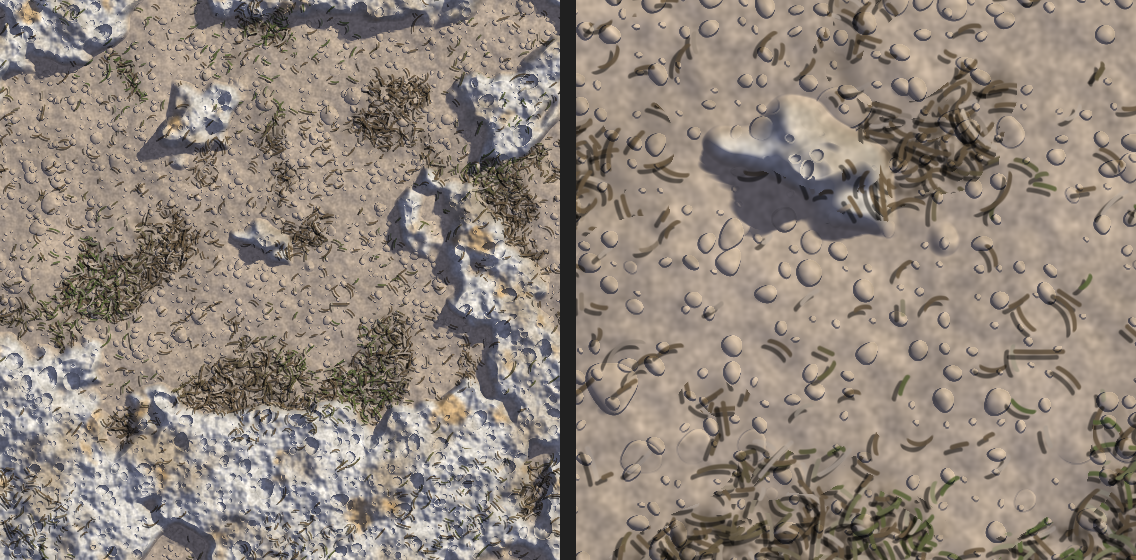
Left, the full canvas; right, a detail of the centre.
This texture is drawn by a three.js fragment shader. Its source:

```glsl
varying vec2 vUv;

vec3 hash3(vec2 p) {
  vec3 q = fract(p.xyx * vec3(.1031, .1030, .0973));
  q += dot(q, q.yxz + 33.33);
  return fract((q.xxy + q.yzz) * q.zyx);
}

float corner(vec2 cell, vec2 f, vec2 o, float n) {
  return dot(hash3(mod(cell + o, n) + n * 1.7).xy * 2. - 1., f - o);
}

// Gradient noise that wraps after n cells
float noise(vec2 p, float n) {
  vec2 cell = floor(p * n), f = p * n - cell;
  vec2 u = f * f * f * (f * (f * 6. - 15.) + 10.);
  return mix(mix(corner(cell, f, vec2(0, 0), n), corner(cell, f, vec2(1, 0), n), u.x),
             mix(corner(cell, f, vec2(0, 1), n), corner(cell, f, vec2(1, 1), n), u.x), u.y);
}

float fbm(vec2 p, float n) {
  float sum = 0., amp = 1.;
  for (int i = 0; i < 4; i++) {
    sum += amp * noise(p, n);
    amp *= .5;
    n *= 2.;
  }
  return sum;
}

// Scattered domes: pebbles on sand, pits in rock
float domes(vec2 p, float n) {
  vec2 cell = floor(p * n), f = p * n - cell;
  float best = 0.;
  for (int y = -1; y <= 1; y++)
    for (int x = -1; x <= 1; x++) {
      vec2 o = vec2(x, y);
      vec3 h = hash3(mod(cell + o, n) + n * 2.3);
      float r = (.1 + .34 * h.z * h.z) * step(.4, fract(h.z * 17.));
      float d = length((f - o - .2 - .6 * h.xy) * vec2(1., .8 + .5 * h.x));
      best = max(best, sqrt(max(r * r - d * d, 0.)));
    }
  return best;
}

// Positive on limestone, negative on sand
float rockLevel(vec2 p) {
  return fbm(p + .03 * noise(p + .37, 7.), 4.) + .25 * cos(6.2832 * (p.y - .15))
    + .1 * cos(6.2832 * (p.x - .8)) - .03;
}

float height(vec2 p) {
  float level = rockLevel(p);
  float rock = smoothstep(-.02, .12, level);
  vec2 warped = p + .007 * noise(p, 36.);
  float big = domes(warped, 26.), small = domes(warped, 64.);
  float stone = .032 + .03 * fbm(p + .3, 12.) + .02 * clamp(level, 0., .8) - .035 * big - .008 * small;
  float sand = .012 * noise(p, 9.) + .0025 * noise(p, 48.) + .014 * big * smoothstep(-.1, .2, noise(p, 6.)) + .009 * small;
  return mix(sand, stone, rock);
}

// Curved twigs: x = coverage, y = random tint
vec2 twigs(vec2 p, float n, float density) {
  vec2 cell = floor(p * n), f = p * n - cell, result = vec2(0);
  for (int y = -1; y <= 1; y++)
    for (int x = -1; x <= 1; x++) {
      vec2 o = vec2(x, y);
      vec3 h = hash3(mod(cell + o, n) + n * 3.1);
      float a = 6.2832 * fract(h.z * 13.);
      vec2 d = f - o - .2 - .6 * h.xy;
      d = vec2(d.x * cos(a) + d.y * sin(a), d.y * cos(a) - d.x * sin(a));
      d.y += (h.x - .5) * 1.6 * d.x * d.x;
      float dist = length(vec2(max(abs(d.x) - .2 - .35 * h.y, 0.), d.y)) / n;
      float cover = (1. - smoothstep(.0007, .0021, dist)) * step(h.z, density);
      if (cover > result.x) result = vec2(cover, fract(h.z * 41.));
    }
  return result;
}

void main() {
  vec2 p = vUv;
  vec3 sun = normalize(vec3(.62, .55, .52));
  float slope = sun.z / length(sun.xy);
  vec2 toSun = normalize(sun.xy);

  // Relief and cast shadows
  float h = height(p), e = .0012;
  vec3 normal = normalize(vec3(h - height(p + vec2(e, 0)), h - height(p + vec2(0, e)), e));
  float shade = 0.;
  for (int i = 0; i < 16; i++) {
    float t = .002 + .0004 * float(i * i);
    float over = height(p + toSun * t) - h - t * slope;
    shade = max(shade, smoothstep(0., .003 + .04 * t, over));
  }

  // Sand, limestone and ochre lichen
  float rock = smoothstep(-.01, .07, rockLevel(p));
  float blotch = fbm(p + .61, 8.), grain = noise(p, 128.) + noise(p, 230.);
  vec3 sandColor = vec3(.65, .59, .52) * (1. + .12 * blotch + .16 * grain);
  vec3 stoneColor = mix(vec3(.73, .72, .70), vec3(.60, .55, .48), smoothstep(-.1, .5, blotch));
  stoneColor = mix(stoneColor, vec3(.66, .50, .28), .6 * smoothstep(.2, .5, fbm(p + .17, 10.)));
  stoneColor *= 1. + .16 * grain + .25 * noise(p, 60.);
  vec3 color = mix(sandColor, stoneColor, rock);

  // Dark undergrowth and layered brush
  float patches = smoothstep(.05, .3, noise(p + .6, 5.) + .5 * noise(p, 15.)) * (1. - .75 * rock);
  color = mix(color, vec3(.33, .29, .24), patches * smoothstep(-.25, .4, noise(p, 72.) + .5 * grain));
  float density = mix(.05 * (1. - .7 * rock), .8, patches);
  float green = smoothstep(-.1, .3, noise(p + .23, 4.));
  for (int i = 0; i < 5; i++) {
    float n = 84. - 13. * float(i);
    color *= 1. - .5 * twigs(p + toSun * .005, n, density).x;
    vec2 twig = twigs(p, n, density);
    vec3 leaf = mix(vec3(.37, .31, .23), vec3(.32, .37, .20), green * step(.3, twig.y));
    leaf = mix(leaf, vec3(.66, .61, .55), smoothstep(.65, .95, twig.y));
    color = mix(color, leaf, twig.x * .9);
  }

  // Warm sunlight over blue skylight
  float direct = min(max(dot(normal, sun), 0.) / sun.z, 1.4) * (1. - shade);
  vec3 light = vec3(.50, .53, .66) * (.75 + .25 * normal.z) + vec3(.52, .49, .39) * direct;
  gl_FragColor = vec4(color * light, 1.);
}
```
